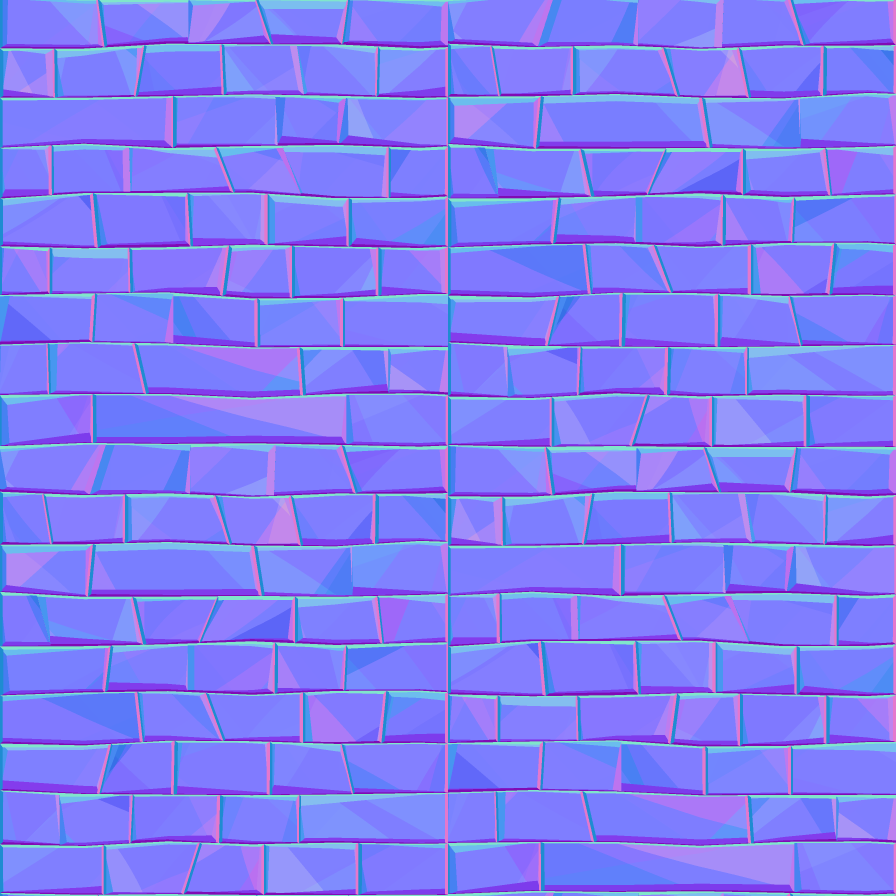
Give the GLSL for this texture map, as a WebGL 2 fragment shader.

```glsl
#version 300 es
precision highp float;

uniform vec2 u_resolution;
out vec4 fragColor;

// One unit is the height of a course; a panel is 9 wide and 18 high.
const float PANEL = 9.0;
const float COURSES = 18.0;
const float PITCH = 1.6875;
const float COURSE_OFFSET = 0.07;
const int SAMPLES = 3;

float hash(vec2 p, float seed) {
    vec3 q = fract(vec3(p.xyx + seed * vec3(17.3, 5.7, 11.9)) * 0.1031);
    q += dot(q, q.yzx + 33.33);
    return fract((q.x + q.y) * q.z);
}

// Signed value that is mostly small and sometimes large
float rareSigned(vec2 p, float seed) {
    float s = 2.0 * hash(p, seed) - 1.0;
    return s * s * s;
}

// Uneven bed line between two courses
float bedHeight(float x, float k) {
    float cell = x / PITCH;
    float row = mod(k, COURSES);
    float a = hash(vec2(floor(cell), row), 1.0);
    float b = hash(vec2(floor(cell) + 1.0, row), 1.0);
    return k + (mix(a, b, fract(cell)) - 0.5) * 0.13;
}

// Position of an upright joint, leaning a little over its course
float jointX(float j, float row, float stagger, float v) {
    vec2 id = vec2(j, row);
    float start = mix(0.305, -0.70, stagger);
    float jitter = (hash(id, 2.0) - 0.5) * 0.42;
    return start + PITCH * j + jitter + rareSigned(id, 3.0) * 0.4 * (v - 0.5);
}

// Keeps the side plane with the smallest relative distance: xy slope, z ratio
vec3 bevel(vec3 best, float dist, float width, vec2 slope) {
    float ratio = dist / max(width, 0.001);
    return ratio < best.z ? vec3(slope, ratio) : best;
}

// Tapered chamfer width along one side
float taper(vec2 id, float seed, float t, float size) {
    float a = hash(id, seed);
    float b = hash(id, seed + 1.0);
    return size * max(mix(a * a, b * b, t) - 0.05, 0.0);
}

// Faint triangular planes cut from the corners of a brick
vec2 faceSlope(vec2 id, vec2 uv) {
    vec2 slope = vec2(rareSigned(id, 20.0), rareSigned(id, 21.0) - 0.2) * 0.06;
    for (int i = 0; i < 3; i++) {
        float s = 22.0 + float(i) * 7.0;
        vec2 corner = step(0.5, vec2(hash(id, s), hash(id, s + 1.0)));
        vec2 reach = vec2(0.12, 0.3) + vec2(0.75, 1.2) * vec2(hash(id, s + 2.0), hash(id, s + 3.0));
        vec2 c = abs(uv - corner) / reach;
        vec2 tilt = vec2(rareSigned(id, s + 4.0) * 0.38, rareSigned(id, s + 5.0) * 0.22);
        slope += tilt * step(c.x + c.y, 1.0);
    }
    return slope;
}

vec3 wallColor(vec2 p) {
    // Neighbouring panels are shifted by half their height
    float panel = floor(p.x / PANEL);
    float x = p.x - panel * PANEL;
    float y = p.y - COURSE_OFFSET + PANEL * panel;

    // Course
    float nearest = floor(y + 0.5);
    float course = y < bedHeight(x, nearest) ? nearest - 1.0 : nearest;
    float low = bedHeight(x, course);
    float high = bedHeight(x, course + 1.0);
    float v = (y - low) / (high - low);
    float row = mod(course, COURSES);
    float stagger = mod(mod(row, 9.0), 2.0);

    // Brick between its two nearest joints; a few joints are left out
    vec2 left = vec2(0.0);
    vec2 right = vec2(PANEL, 5.0 + stagger);
    for (int i = 1; i <= 5; i++) {
        float j = float(i);
        if (j >= 5.0 + stagger || hash(vec2(j, row), 4.0) < 0.1) continue;
        float jx = jointX(j, row, stagger, v);
        if (jx <= x && jx > left.x) left = vec2(jx, j);
        if (jx > x && jx < right.x) right = vec2(jx, j);
    }
    vec2 id = vec2(left.y, row);
    vec2 uv = vec2((x - left.x) / (right.x - left.x), v);
    vec4 dist = vec4(x - left.x, right.x - x, y - low, high - y);

    // Broad chamfers
    float skew = (hash(id, 5.0) - 0.5) * 0.3;
    vec3 plane = vec3(faceSlope(id, uv), 1.0);
    plane = bevel(plane, dist.x, taper(id, 6.0, v, 0.22), vec2(-0.5, 0.1 + skew));
    plane = bevel(plane, dist.y, taper(id, 8.0, v, 0.2), vec2(0.55, skew));
    plane = bevel(plane, dist.z, 0.03 + taper(id, 10.0, uv.x, 0.2), vec2(skew * 0.3, -0.62));
    plane = bevel(plane, dist.w, taper(id, 12.0, uv.x, 0.24), vec2(skew - 0.08, 0.56));

    // Thin steep lips along the joints
    float leftLip = 0.065 * step(0.2, hash(id, 14.0));
    float rightLip = 0.06 * step(0.2, hash(vec2(right.y, row), 14.0));
    vec3 lip = vec3(plane.xy, 1.0);
    lip = bevel(lip, dist.x, leftLip * (0.5 + 0.6 * hash(id, 15.0)), vec2(-1.2, 0.15));
    lip = bevel(lip, dist.y, rightLip * (0.5 + 0.6 * hash(id, 16.0)), vec2(1.3, -0.1));
    lip = bevel(lip, dist.z, 0.015 + taper(id, 17.0, uv.x, 0.045), vec2(0.0, -2.2));
    lip = bevel(lip, dist.w, 0.025 + taper(id, 18.0, 1.0 - uv.x, 0.06), vec2(0.0, 1.35));

    return normalize(vec3(lip.xy, 1.0)) * 0.5 + 0.5;
}

void main() {
    // Average a small grid of samples to smooth the edges
    vec3 color = vec3(0.0);
    for (int i = 0; i < SAMPLES * SAMPLES; i++) {
        vec2 offset = (vec2(i % SAMPLES, i / SAMPLES) + 0.5) / float(SAMPLES) - 0.5;
        color += wallColor((gl_FragCoord.xy + offset) / u_resolution * COURSES);
    }
    fragColor = vec4(color / float(SAMPLES * SAMPLES), 1.0);
}
```
